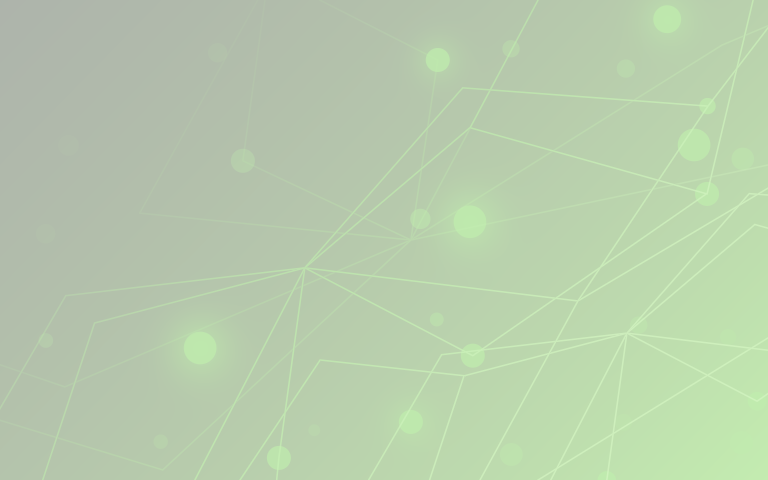
A Shadertoy shader for this background:

```glsl
// A pale green diagonal gradient crossed by a web of thin bent strands.
// Strand motifs fan out of hubs and carry beads; glowing orbs and a hashed
// scatter of soft discs lie around them. Units: canvas height = 1.
#define WIDTH 1.6
#define LINE_HALF 0.0016
#define LINE_ALPHA 0.72
#define BEAD_ALPHA 0.7
#define HALO_ALPHA 0.6
#define HALO_REACH 2.0
#define CELL 0.2
#define GREY vec3(0.68, 0.705, 0.67)
#define SAGE vec3(0.71, 0.77, 0.67)
#define LIME vec3(0.765, 0.925, 0.69)
#define GLOW vec3(0.75, 0.93, 0.68)
#define PALE vec3(0.83, 0.96, 0.76)

// Each strand: tip relative to its hub (xy), then tail relative to the tip (zw)
const vec4 WIDE_FAN[8] = vec4[8](
    vec4(0.329, 0.375, 0.510, -0.038), vec4(0.344, 0.292, 0.494, -0.138),
    vec4(0.569, -0.069, 0.271, 0.406), vec4(0.350, -0.183, 0.488, 0.338),
    vec4(-0.498, -0.058, -0.198, -0.340), vec4(-0.438, -0.115, -0.108, -0.327),
    vec4(-0.229, -0.442, -0.020, -0.040), vec4(-0.054, -0.396, -0.010, -0.100));

const vec4 FAINT_FAN[8] = vec4[8](
    vec4(-0.517, -0.479, -0.400, 0.122), vec4(-0.721, -0.306, -0.170, 0.058),
    vec4(-0.565, 0.056, 0.246, 0.444), vec4(-0.350, 0.165, 0.046, 0.335),
    vec4(0.056, 0.375, -0.246, 0.125), vec4(0.265, 0.500, 0.020, 0.020),
    vec4(0.648, 0.406, 0.100, 0.042), vec4(0.800, 0.168, 0.100, 0.010));

// Connecting strands: start (xy), end (zw)
const vec4 LINKS[8] = vec4[8](
    vec4(1.204, 0.373, 1.0, 0.0), vec4(1.204, 0.373, 1.6, 0.608),
    vec4(1.475, 0.779, 1.6, 0.942), vec4(1.473, 0.596, 1.569, 1.0),
    vec4(0.979, 0.733, 1.121, 1.0), vec4(0.667, 0.25, 0.969, 0.217),
    vec4(0.667, 0.25, 0.5, 0.0), vec4(1.121, 0.0, 1.6, 0.296));

// Orbs: centre (xy), radius, halo strength
const vec4 ORBS[6] = vec4[6](
    vec4(0.912, 0.875, 0.025, 0.6), vec4(1.390, 0.960, 0.029, 0.7),
    vec4(0.979, 0.538, 0.034, 0.9), vec4(0.417, 0.275, 0.034, 0.9),
    vec4(0.856, 0.121, 0.025, 0.6), vec4(1.446, 0.698, 0.034, 0.0));

float hash(vec2 p) {
    return fract(sin(dot(p, vec2(127.1, 311.7))) * 43758.5453);
}

// Smooth coverage of a shape from its signed distance
float cover(float dist) {
    return clamp(0.5 - dist * iResolution.y, 0.0, 1.0);
}

float disc(vec2 p, vec2 centre, float radius) {
    return cover(length(p - centre) - radius);
}

float strand(vec2 p, vec2 a, vec2 b) {
    vec2 ab = b - a;
    float h = clamp(dot(p - a, ab) / dot(ab, ab), 0.0, 1.0);
    return cover(length(p - a - ab * h) - LINE_HALF);
}

// Bent strands around a hub: x = line coverage, y = bead coverage
vec2 fan(vec2 p, vec2 hub, float scale, vec4 strands[8]) {
    vec2 web = vec2(0.0);
    for (int i = 0; i < 8; i++) {
        vec2 tip = hub + strands[i].xy * scale;
        vec2 end = tip + strands[i].zw * scale;
        web.x = max(web.x, max(strand(p, hub, tip), strand(p, tip, end)));
        if (i % 4 == 3) web.y = max(web.y, disc(p, tip, 0.025 * scale));
        if (i < 2) web.y = max(web.y, disc(p, end, (0.017 + 0.008 * float(i)) * scale));
    }
    return web;
}

// One soft disc in some cells of a grid, denser where the ground is bright
float scatter(vec2 p, float light) {
    vec2 id = floor(p / CELL);
    vec2 jitter = vec2(hash(id + 3.1), hash(id + 7.7));
    vec2 centre = (id + 0.25 + 0.5 * jitter) * CELL;
    float present = step(hash(id + 1.3), 0.1 + 0.5 * light);
    float radius = mix(0.012, 0.025, hash(id + 5.9));
    return present * disc(p, centre, radius) * mix(0.25, 0.7, hash(id + 9.2));
}

void mainImage(out vec4 fragColor, in vec2 fragCoord) {
    vec2 p = fragCoord / iResolution.y;

    // Ground: grey at the upper left to lime at the lower right
    float light = clamp(0.62 * p.x / WIDTH + 0.38 * (1.0 - p.y), 0.0, 1.0);
    vec3 color = mix(mix(GREY, SAGE, light), mix(SAGE, LIME, light), light);
    float fade = mix(0.12, 1.0, smoothstep(0.12, 0.55, light));

    // Web of strands and their beads
    vec2 web = max(fan(p, vec2(0.635, 0.442), 1.0, WIDE_FAN),
                   fan(p, vec2(1.306, 0.306), 0.775, WIDE_FAN));
    web = max(web, fan(p, vec2(0.856, 0.5), 1.0, FAINT_FAN) * vec2(0.45, 0.8));
    for (int i = 0; i < 8; i++)
        web.x = max(web.x, strand(p, LINKS[i].xy, LINKS[i].zw));

    // Orbs with halos, then scattered discs and beads
    for (int i = 0; i < 6; i++) {
        vec4 orb = ORBS[i];
        float d = length(p - orb.xy) / (orb.z * HALO_REACH);
        color = mix(color, GLOW, HALO_ALPHA * orb.w * exp(-d * d));
        color = mix(color, GLOW, BEAD_ALPHA * disc(p, orb.xy, orb.z));
    }
    float bead = max(web.y, scatter(p, light));
    color = mix(color, GLOW, BEAD_ALPHA * bead * fade);

    // Strands turn paler over the bright corner
    vec3 lineColor = mix(GLOW, PALE, smoothstep(0.45, 0.8, light));
    color = mix(color, lineColor, LINE_ALPHA * web.x * fade);
    fragColor = vec4(color, 1.0);
}
```
